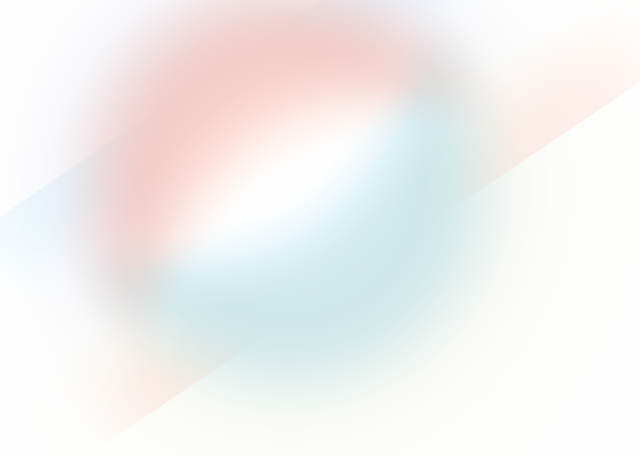
This background is drawn by a Shadertoy shader. Its source:

```glsl
const vec3 WHITE = vec3(0.998, 0.998, 0.997);

// Position along (x) and across (y) the tilted axis
vec2 tiltedFrame(vec2 p, vec2 center, vec2 axis) {
    vec2 d = p - center;
    return vec2(dot(d, axis), dot(d, vec2(axis.y, -axis.x)));
}

float bell(float x, float width) {
    float t = x / width;
    return exp(-t * t);
}

// White to an inner tone to an outer tone
vec3 softRamp(float t, vec3 inner, vec3 outer) {
    vec3 c = mix(vec3(1.0), inner, smoothstep(0.0, 0.65, t));
    return mix(c, outer, smoothstep(0.35, 1.0, t));
}

// Pale diagonal strip with two crisp outer edges
vec3 diagonalBand(vec2 q, float lower, float upper, float aa) {
    float inside = smoothstep(lower - aa, lower + aa, q.y)
                 * (1.0 - smoothstep(upper - aa, upper + aa, q.y));
    float reach = smoothstep(-0.70, -0.46, q.x)
                * (1.0 - smoothstep(0.62, 0.92, q.x));
    float blue = 1.0 - smoothstep(-0.26, -0.08, q.y);
    float pink = smoothstep(0.01, 0.20, q.y);
    vec3 tint = mix(vec3(1.0), vec3(0.935, 0.982, 0.995), blue);
    tint *= mix(vec3(1.0), vec3(1.0, 0.945, 0.93), pink);
    return mix(vec3(1.0), tint, inside * reach);
}

// Coral and blue crescents bending around a white middle
vec3 crescents(vec2 q, float bend) {
    float shift = bend * q.x * q.x;
    float coral = clamp((-q.y + shift - 0.02) / 0.25, 0.0, 1.0);
    float blue = clamp((q.y + shift) / 0.22, 0.0, 1.0);
    return softRamp(coral, vec3(1.0, 0.90, 0.87), vec3(0.975, 0.82, 0.79))
         * softRamp(blue, vec3(0.89, 0.965, 0.99), vec3(0.82, 0.925, 0.945));
}

// Lavender above and cream below, fading outward
vec3 outerHalo(vec2 q, float radius) {
    float side = smoothstep(-0.2, 0.2, q.y);
    vec3 tint = mix(vec3(0.96, 0.965, 0.985), vec3(0.982, 0.982, 0.965), side);
    float width = mix(0.16, 0.23, side);
    return mix(vec3(1.0), tint, bell(radius - 0.42, width));
}

void mainImage(out vec4 fragColor, in vec2 fragCoord) {
    vec2 p = fragCoord / iResolution.y;
    vec2 q = tiltedFrame(p, vec2(0.632, 0.588), vec2(0.828, 0.560));
    float radius = length(q);

    // Strip below, blurred disc above it
    vec3 band = WHITE * diagonalBand(q, -0.302, 0.240, 0.8 / iResolution.y);
    float cover = 1.0 - smoothstep(0.285, 0.55, radius);
    vec3 color = mix(band, WHITE * crescents(q, 1.0), cover);

    color *= outerHalo(q, radius);
    fragColor = vec4(color, 1.0);
}
```
